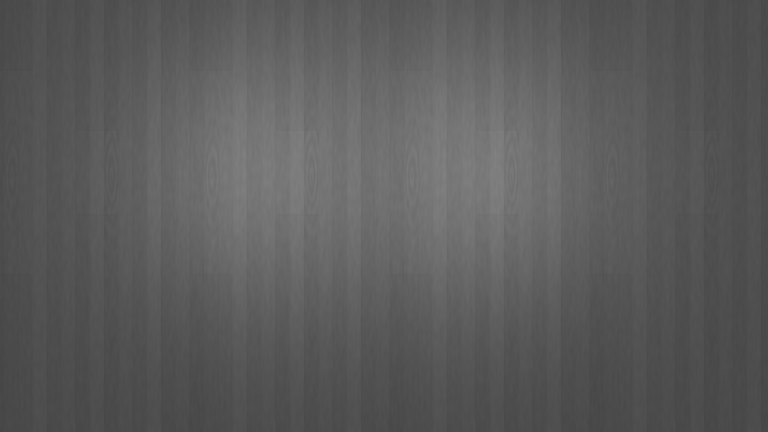
This background is drawn by a WebGL 1 fragment shader. Its source:

```glsl
precision highp float;
// Grey vertical wood planks under two soft spotlights that fade to dark edges.
// A run of fourteen planks repeats sideways; gradient noise gives the grain,
// warped rings give the knots, and Gaussian pools give the light.
uniform vec2 u_resolution;

vec2 gradientDir(vec2 cell) {
  float a = 6.2832 * fract(sin(dot(cell, vec2(127.1, 311.7))) * 43758.5);
  return vec2(cos(a), sin(a));
}

float gradientNoise(vec2 p) {
  vec2 i = floor(p), f = fract(p);
  vec2 u = f * f * f * (f * (f * 6.0 - 15.0) + 10.0);
  vec2 e = vec2(1.0, 0.0);
  float low = mix(dot(gradientDir(i), f),
                  dot(gradientDir(i + e.xy), f - e.xy), u.x);
  float high = mix(dot(gradientDir(i + e.yx), f - e.yx),
                   dot(gradientDir(i + e.xx), f - e.xx), u.x);
  return mix(low, high, u.y);
}

// Half length of the middle board; most columns have no visible joints.
float boardReach(float column) {
  if (column < 2.5) return 0.237;
  return abs(column - 7.0) < 1.5 ? 0.098 : 2.0;
}

// Shade of a column, with darker boards beyond the joints.
float boardTone(float column, float height, float pixel) {
  float c = mod(column, 14.0);
  float shade = 0.4 * cos(1.5708 * (c - 3.0)) - 0.5 * cos(3.14159 * c)
              + 0.35 * cos(0.4488 * (c - 6.0));
  // The third plank is pale like its neighbour
  shade += 0.8 * step(abs(c - 2.0), 0.1);
  float outside = smoothstep(-pixel, pixel, abs(height) - boardReach(c));
  return shade - 0.45 * outside;
}

float gaussian(vec2 offset, vec2 spread) {
  vec2 d = offset / spread;
  return exp(-0.5 * dot(d, d));
}

void main() {
  // One unit is the canvas height, the width being 16/9.
  vec2 p = gl_FragCoord.xy / u_resolution * vec2(1.7778, 1.0);
  float pixel = 1.0 / u_resolution.y;
  float height = p.y - 0.601;

  // Plank columns
  float along = (p.x - 0.44) / 0.03307;
  float column = floor(along);
  float across = fract(along);
  float c = mod(column, 14.0);
  float blend = smoothstep(1.0 - pixel / 0.03307, 1.0, across);
  float tone = mix(boardTone(column, height, pixel),
                   boardTone(column + 1.0, height, pixel), blend);

  // Grain, shifted differently in each column
  vec2 wood = vec2((c + across) * 0.03307, p.y + c * 3.7);
  float warp = gradientNoise(wood * vec2(24.0, 5.0));
  float fine = gradientNoise(wood * vec2(115.0, 14.0) + warp);
  float fleck = gradientNoise(wood * vec2(140.0, 45.0) + 7.0);

  // Long oval growth rings on every seventh plank
  vec2 knot = vec2((across - 0.5) * 1.5, height * 9.0 + 0.1);
  float rings = sin(16.0 * length(knot) + warp * 5.0);
  float figured = step(abs(mod(c, 7.0) - 1.0), 0.1) * exp(-0.5 * dot(knot, knot));
  float grain = 0.026 * fine + 0.034 * fleck + 0.024 * rings * figured;

  // Thin dark seams between columns and at board ends
  float edge = min(across, 1.0 - across) * 0.03307;
  float seam = 0.016 * (1.0 - smoothstep(0.0, 0.0015 + pixel, edge));
  float joint = abs(abs(height) - boardReach(c));
  seam += 0.025 * (1.0 - smoothstep(0.0, 0.001 + pixel, joint));

  // Broad light with two brighter pools
  float light = 0.287 + 0.13 * gaussian(p - vec2(0.87, 0.615), vec2(0.486, 0.30));
  light += 0.074 * gaussian(p - vec2(0.556, 0.61), vec2(0.174, 0.21));
  light += 0.074 * gaussian(p - vec2(1.146, 0.61), vec2(0.174, 0.21));

  float grey = light * (1.0 + 0.038 * tone + 1.2 * grain - seam);
  gl_FragColor = vec4(vec3(grey), 1.0);
}
```
